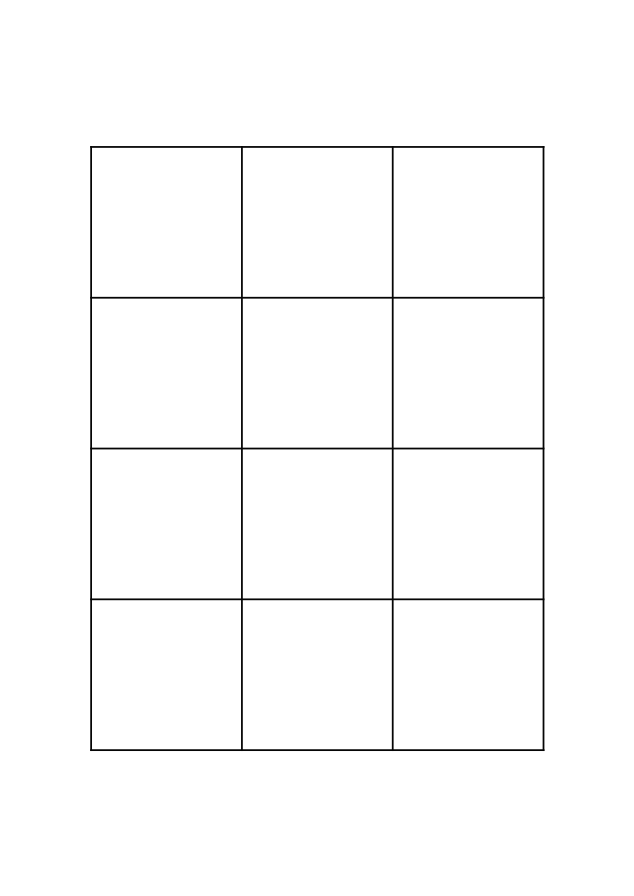
Reproduce this pattern procedurally as a WebGL 1 fragment shader.

```glsl
precision highp float;

uniform vec2 u_resolution;

// Lengths are fractions of the canvas height
#define COLUMNS 3.0
#define ROWS 4.0
#define CELL_SIZE 0.1683
#define LINE_WIDTH 0.00198
#define GRID_CENTER vec2(0.5005, 0.4994)
#define PAPER_COLOR vec3(1.0)
#define INK_COLOR vec3(0.02)

// Share of a pixel-wide window at offset d that lies within halfWidth of zero
vec2 boxCoverage(vec2 d, vec2 halfWidth, float pixel) {
  vec2 high = min(d + 0.5 * pixel, halfWidth);
  vec2 low = max(d - 0.5 * pixel, -halfWidth);
  return clamp((high - low) / pixel, 0.0, 1.0);
}

// Signed offset to the nearest vertical (x) and horizontal (y) rule
vec2 nearestRuleOffset(vec2 p, vec2 cells) {
  vec2 fromCorner = p / CELL_SIZE + 0.5 * cells;
  vec2 rule = clamp(floor(fromCorner + 0.5), vec2(0.0), cells);
  return (fromCorner - rule) * CELL_SIZE;
}

void main() {
  float pixel = 1.0 / u_resolution.y;
  vec2 p = (gl_FragCoord.xy - GRID_CENTER * u_resolution) * pixel;
  vec2 cells = vec2(COLUMNS, ROWS);

  // Rules end flush with the outer border
  vec2 halfExtent = 0.5 * (cells * CELL_SIZE + LINE_WIDTH);
  vec2 inside = boxCoverage(p, halfExtent, pixel);
  vec2 rules = boxCoverage(nearestRuleOffset(p, cells), vec2(0.5 * LINE_WIDTH), pixel);

  // Union of both rule directions
  vec2 ink = rules * inside.yx;
  float coverage = 1.0 - (1.0 - ink.x) * (1.0 - ink.y);

  gl_FragColor = vec4(mix(PAPER_COLOR, INK_COLOR, coverage), 1.0);
}
```
